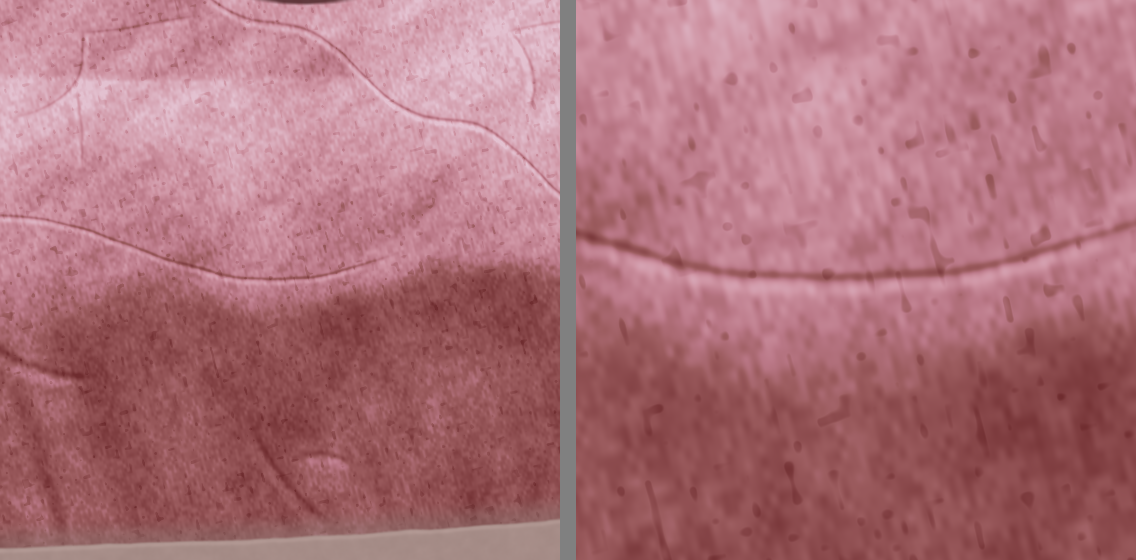
Left, the full canvas; right, a detail of the centre.
Reproduce this texture procedurally as a three.js fragment shader.

```glsl
// Draws a plush pink quilt hanging over an edge: a lit top, stitched seams, a shaded drop.
// One scalar "tone" is built from fold, seams, creases and nap noise, then mapped
// through a five-colour ramp; a grey strip of floor closes the lower edge.

varying vec2 vUv;

const vec3 MAROON = vec3(0.53, 0.275, 0.285);
const vec3 ROSE   = vec3(0.61, 0.36, 0.37);
const vec3 MAUVE  = vec3(0.73, 0.47, 0.53);
const vec3 PINK   = vec3(0.81, 0.58, 0.64);
const vec3 PALE   = vec3(0.86, 0.69, 0.75);
const vec3 FLOOR_GREY = vec3(0.65, 0.55, 0.53);
const vec3 SHADOW = vec3(0.30, 0.15, 0.16);

const float SEAM_WIDTH = 0.0045;
const float RIDGE = 0.9;         // tone gained on the lit lip of a seam
const float GROOVE = 1.4;        // tone lost inside the stitch line
const float STREAKS = 2.3;       // brushed marks on the top
const float FOLDS = 2.6;         // hanging folds on the drop
const float GRAIN = 1.0;         // fine nap
const float PITS = 0.8;          // small dark flecks

float hash(vec2 p) {
  vec3 q = fract(vec3(p.xyx) * 0.1031);
  q += dot(q, q.yzx + 33.33);
  return fract((q.x + q.y) * q.z);
}

float noise(vec2 p) {
  vec2 i = floor(p), f = fract(p);
  f = f * f * (3.0 - 2.0 * f);
  return mix(mix(hash(i), hash(i + vec2(1.0, 0.0)), f.x),
             mix(hash(i + vec2(0.0, 1.0)), hash(i + 1.0), f.x), f.y);
}

float fbm(vec2 p) {
  float sum = 0.0, amp = 0.5;
  for (int i = 0; i < 4; i++) {
    sum += amp * noise(p);
    p = mat2(1.6, 1.2, -1.2, 1.6) * p + 7.3;
    amp *= 0.5;
  }
  return sum / 0.9375;
}

vec2 rotate(vec2 p, float a) {
  return mat2(cos(a), -sin(a), sin(a), cos(a)) * p;
}

float bell(float x) { return exp(-x * x); }

// Dark groove with a lit lip on its negative side
float seam(float d, float width) {
  float s = d / width;
  return RIDGE * bell((s + 1.3) / 1.1) - GROOVE * bell((s - 0.4) / 0.65);
}

// Bowed seam from a to b, tapering at both ends
float crease(vec2 p, vec2 a, vec2 b, float bow, float width) {
  vec2 ab = b - a, ap = p - a;
  float t = dot(ap, ab) / dot(ab, ab);
  float d = (ab.x * ap.y - ab.y * ap.x) / length(ab) - bow * 4.0 * t * (1.0 - t);
  return seam(d, width) * smoothstep(0.0, 0.2, t) * (1.0 - smoothstep(0.8, 1.0, t));
}

vec3 ramp(float t) {
  vec3 c = mix(MAROON, ROSE, clamp(t, -1.2, 1.0));
  c = mix(c, MAUVE, clamp(t - 1.0, 0.0, 1.0));
  c = mix(c, PINK, clamp(t - 2.0, 0.0, 1.0));
  return mix(c, PALE, clamp(t - 3.0, 0.0, 1.6));
}

void main() {
  vec2 p = vUv + 0.007 * (vec2(fbm(vUv * 14.0), fbm(vUv * 14.0 + 40.0)) - 0.5);

  // Curves of the long seams and of the fold
  float frontSeam = 0.556 + 0.057 * cos(p.x * 6.41);
  float backSeam = 1.022 - 0.555 * (p.x - 0.371) + 0.022 * cos(20.3 * (p.x - 0.565));
  float height = p.y - min(frontSeam, 0.545 + 0.03 * p.x);
  float behind = smoothstep(-0.005, 0.005, p.y - backSeam);

  // Lit top with a pale patch and a duller band at the back
  float top = mix(2.0, 3.45, smoothstep(0.02, 0.27, height));
  top += 0.5 * smoothstep(0.65, 0.95, p.x) + 0.5 * (1.0 - smoothstep(0.0, 0.12, p.x));
  top += 0.5 * smoothstep(0.13, 0.15, p.x) * (1.0 - smoothstep(0.4, 0.55, p.x))
       * smoothstep(0.69, 0.76, p.y) * (1.0 - smoothstep(0.852, 0.862, p.y));
  top -= 0.75 * smoothstep(0.852, 0.872, p.y) * (1.0 - behind);
  top += STREAKS * (fbm(rotate(p, 0.6) * vec2(7.0, 20.0)) - 0.5);

  // Shaded drop with steep folds, a dark band and a crumpled bright spot
  float drop = 0.4 + FOLDS * (fbm(rotate(p, 0.35) * vec2(11.0, 4.0) + 3.0) - 0.5);
  drop += 0.8 * (fbm(p * 22.0) - 0.5);
  drop -= 0.5 * bell((p.y - 0.43) / 0.05) * smoothstep(0.35, 0.65, p.x);
  drop += 1.3 * bell(length((p - vec2(0.58, 0.17)) / vec2(0.055, 0.05)));
  drop += 0.6 * bell(length((p - vec2(0.63, 0.28)) / vec2(0.08, 0.05)));

  float reach = mix(0.2, 0.085, smoothstep(0.0, 0.4, p.x));
  float tone = mix(top, drop, smoothstep(0.01, reach, -height));

  // Long seams, then their side branches
  tone += seam(p.y - frontSeam, SEAM_WIDTH) * (1.0 - smoothstep(0.6, 0.74, p.x));
  tone += 1.15 * seam((p.y - backSeam) * 0.87, SEAM_WIDTH) * smoothstep(0.34, 0.38, p.x);
  float k = clamp((0.94 - p.y) / 0.16, 0.0, 1.2);
  float leftD = (p.x - 0.15 + 0.15 * k * k * k * k) / sqrt(1.0 + 14.0 * pow(k, 6.0));
  tone += 0.8 * seam(-leftD, SEAM_WIDTH) * smoothstep(0.77, 0.84, p.y) * (1.0 - smoothstep(0.93, 0.945, p.y));
  float rightD = p.x - 0.911 - 0.042 * sin((0.945 - p.y) * 16.0);
  tone += 0.8 * seam(rightD * 0.85, SEAM_WIDTH) * smoothstep(0.79, 0.83, p.y) * (1.0 - smoothstep(0.93, 0.945, p.y));
  tone += 0.6 * crease(p, vec2(0.14, 0.94), vec2(0.36, 0.975), -0.006, SEAM_WIDTH);
  tone += 0.6 * crease(p, vec2(0.90, 0.94), vec2(1.06, 0.965), 0.004, SEAM_WIDTH);
  tone += 0.6 * crease(p, vec2(0.135, 0.85), vec2(0.147, 0.69), 0.003, SEAM_WIDTH);

  // Loose creases on the drop
  tone += 0.9 * crease(p, vec2(-0.05, 0.41), vec2(0.18, 0.325), -0.025, 0.010);
  tone += 0.7 * crease(p, vec2(0.44, 0.25), vec2(0.59, 0.06), -0.016, 0.009);
  tone += 0.8 * crease(p, vec2(0.53, 0.18), vec2(0.63, 0.17), 0.012, 0.008);
  tone += 0.6 * crease(p, vec2(0.01, 0.32), vec2(0.11, 0.01), 0.010, 0.022);

  // Nap: fine upright fibres and scattered flecks
  vec2 nap = rotate(vUv, 0.25);
  tone += GRAIN * (noise(nap * vec2(210.0, 130.0)) - 0.5);
  tone += 0.6 * GRAIN * (noise(nap * vec2(95.0, 60.0) + 9.0) - 0.5);
  tone -= PITS * smoothstep(0.8, 0.93, noise(nap * vec2(120.0, 95.0) + 31.0));

  vec3 color = ramp(tone);

  // Object shadow at the top, dusty hem and floor at the bottom
  float shadow = length((p - vec2(0.54, 1.003)) / vec2(0.09, 0.013));
  color = mix(color, SHADOW, 0.85 * (1.0 - smoothstep(0.6, 1.15, shadow)));
  float hem = p.y - (0.022 + 0.03 * p.x + 0.023 * p.x * p.x * p.x);
  color = mix(color, FLOOR_GREY * 0.85, 0.45 * (1.0 - smoothstep(0.0, 0.05, hem)));
  vec3 ground = FLOOR_GREY + 0.03 * (fbm(vUv * 60.0) - 0.5) + 0.04 * bell((hem + 0.005) / 0.004);
  color = mix(ground, color, smoothstep(-0.003, 0.003, hem));

  gl_FragColor = vec4(color, 1.0);
}
```
